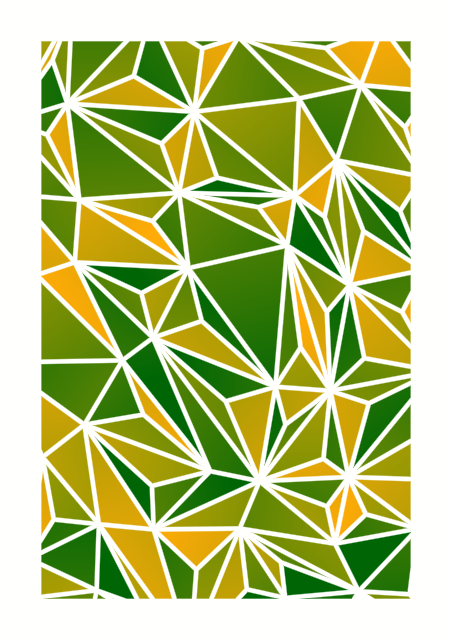
Write a Shadertoy shader that draws this background.

```glsl
// A white-framed panel of irregular triangles in green, olive and orange.
// Jittered grid quads are cut along their better diagonal, some triangles are
// cut again around an inner point, and white bands are left along all edges.
#define PANEL_HALF vec2(0.2885, 0.4355)
#define CELL 0.135
#define JITTER 0.80
#define BAND_HALF 0.0037
#define SPLIT_CHANCE 0.66
#define SPLIT_MIN_AREA 0.65
#define SHADE_SLOPE 0.16
#define DARK_GREEN vec3(0.00, 0.40, 0.02)
#define OLIVE vec3(0.60, 0.60, 0.01)
#define ORANGE vec3(1.00, 0.67, 0.03)
#define SEED 17.0

struct Facet { float depth; float tone; vec2 centre; };

vec2 hash2(vec2 p) {
    vec3 v = fract(vec3(p.xyx + SEED) * vec3(0.1031, 0.1030, 0.0973));
    v += dot(v, v.yzx + 33.33);
    return fract((v.xx + v.yz) * v.zy);
}

float cross2(vec2 a, vec2 b) { return a.x * b.y - a.y * b.x; }

float doubleArea(vec2 a, vec2 b, vec2 c) { return cross2(b - a, c - a); }

// Distance to the left of the line from a to b
float edgeDepth(vec2 p, vec2 a, vec2 b) {
    return cross2(b - a, p - a) / max(length(b - a), 1e-4);
}

vec2 gridNode(vec2 id) { return id + 0.5 + JITTER * (hash2(id) - 0.5); }

// Keep the counter-clockwise triangle that holds p most deeply
void visit(vec2 p, vec2 a, vec2 b, vec2 c, float tone, inout Facet best) {
    float depth = min(edgeDepth(p, a, b), min(edgeDepth(p, b, c), edgeDepth(p, c, a)));
    if (depth > best.depth) best = Facet(depth, fract(tone), (a + b + c) / 3.0);
}

// Visit a triangle whole, or as three around an inner point
void visitSplit(vec2 p, vec2 a, vec2 b, vec2 c, vec2 key, float tone, inout Facet best) {
    vec2 h = hash2(key);
    if (h.x < SPLIT_CHANCE && doubleArea(a, b, c) > SPLIT_MIN_AREA) {
        vec3 w = 0.5 + vec3(h.y, hash2(key + 5.3));
        vec2 inner = (a * w.x + b * w.y + c * w.z) / (w.x + w.y + w.z);
        visit(p, a, b, inner, tone, best);
        visit(p, b, c, inner, tone + 0.36, best);
        visit(p, c, a, inner, tone + 0.70, best);
    } else {
        visit(p, a, b, c, tone, best);
    }
}

Facet findFacet(vec2 p) {
    Facet best = Facet(-1e3, 0.0, p);
    vec2 base = floor(p - 0.5);
    for (int y = -1; y <= 1; y++)
    for (int x = -1; x <= 1; x++) {
        vec2 id = base + vec2(x, y);
        vec2 a = gridNode(id), b = gridNode(id + vec2(1, 0));
        vec2 c = gridNode(id + 1.0), d = gridNode(id + vec2(0, 1));
        // Evenly spread tones, loosened by a little chance
        float tone = dot(id, vec2(0.7549, 0.5698)) + 0.3 * hash2(id + 40.0).x;
        float cutAC = min(doubleArea(a, b, c), doubleArea(a, c, d));
        float cutBD = min(doubleArea(a, b, d), doubleArea(b, c, d));
        vec2 key = id + 71.0;
        if (cutAC > cutBD) {
            visitSplit(p, a, b, c, key, tone, best);
            visitSplit(p, a, c, d, key + 23.7, tone + 0.5, best);
        } else {
            visitSplit(p, a, b, d, key, tone, best);
            visitSplit(p, b, c, d, key + 23.7, tone + 0.5, best);
        }
    }
    return best;
}

// Dark green through olive to orange
vec3 palette(float t) {
    return t < 0.6 ? mix(DARK_GREEN, OLIVE, t / 0.6)
                   : mix(OLIVE, ORANGE, (t - 0.6) / 0.4);
}

void mainImage(out vec4 fragColor, in vec2 fragCoord) {
    float pixel = 1.0 / iResolution.y;
    vec2 p = (fragCoord - 0.5 * iResolution.xy) * pixel;
    vec2 q = p / CELL;
    Facet facet = findFacet(q);

    // Soft slope of tone across each facet
    float angle = 6.2832 * hash2(floor(facet.centre * 64.0)).x;
    float slope = dot(q - facet.centre, vec2(cos(angle), sin(angle)));
    float tone = 1.06 * facet.tone - 0.06 + SHADE_SLOPE * slope;
    vec3 paint = palette(clamp(tone, 0.0, 1.0));

    // White bands and frame
    float inBand = facet.depth * CELL - BAND_HALF;
    vec2 inPanel = PANEL_HALF - abs(p);
    float inside = min(inBand, min(inPanel.x, inPanel.y));
    float cover = clamp(0.5 + inside / (1.3 * pixel), 0.0, 1.0);
    fragColor = vec4(mix(vec3(1.0, 1.0, 0.995), paint, cover), 1.0);
}
```
